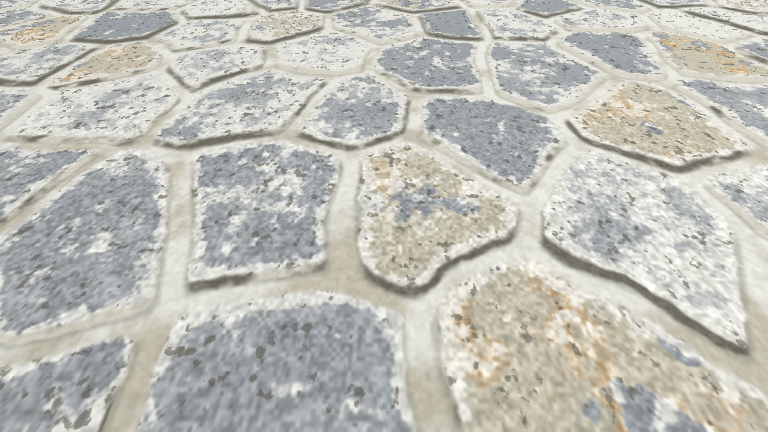
Write a Shadertoy shader that draws this texture.

```glsl
const float HORIZON = 1.3;        // in canvas heights
const float STONE_SIZE = 0.52;
const float STONE_HEIGHT = 0.025;
const float JOINT = 0.07;         // half width of a joint
const vec3 PALE = vec3(0.90, 0.90, 0.87);
const vec3 SAND = vec3(0.77, 0.75, 0.68);
const vec3 SLATE = vec3(0.61, 0.63, 0.645);
const vec3 SILVER = vec3(0.78, 0.79, 0.78);
const vec3 OLIVE = vec3(0.56, 0.56, 0.51);
const vec3 DARK = vec3(0.37, 0.36, 0.32);
const vec3 RUST = vec3(0.80, 0.61, 0.38);

vec2 hash2(vec2 p) {
    vec3 q = fract(p.xyx * vec3(0.1031, 0.1030, 0.0973));
    q += dot(q, q.yzx + 33.33);
    return fract((q.xx + q.yz) * q.zy);
}

float noise(vec2 p) {
    vec2 i = floor(p), f = fract(p);
    f = f * f * (3.0 - 2.0 * f);
    float low = mix(hash2(i).x, hash2(i + vec2(1, 0)).x, f.x);
    float high = mix(hash2(i + vec2(0, 1)).x, hash2(i + vec2(1, 1)).x, f.x);
    return mix(low, high, f.y);
}

float fbm(vec2 p) {
    float sum = 0.0, weight = 0.53;
    for (int i = 0; i < 4; i++) {
        sum += weight * noise(p);
        p = mat2(1.6, 1.2, -1.2, 1.6) * p + 7.3;
        weight *= 0.5;
    }
    return sum;
}

float smoothMin(float a, float b, float k) {
    float h = max(k - abs(a - b), 0.0) / k;
    return min(a, b) - 0.25 * h * h * k;
}

vec2 stoneSite(vec2 cell) {
    float stagger = 0.4 * mod(cell.y, 2.0);
    return cell + vec2(stagger, 0.0) + 0.5 + 0.62 * (hash2(cell + 41.0) - 0.5);
}

// Distance to the cell border in x, cell index in yz
vec3 stoneCell(vec2 p) {
    vec2 base = floor(p), id = base, nearest = vec2(9.0);
    for (int j = -1; j <= 1; j++)
    for (int i = -2; i <= 1; i++) {
        vec2 cell = base + vec2(i, j);
        vec2 site = stoneSite(cell) - p;
        if (dot(site, site) < dot(nearest, nearest)) { nearest = site; id = cell; }
    }
    float edge = 1.0;
    for (int j = -2; j <= 2; j++)
    for (int i = -2; i <= 2; i++) {
        vec2 other = stoneSite(id + vec2(i, j)) - p;
        vec2 gap = other - nearest;
        if (dot(gap, gap) > 0.0001)
            edge = smoothMin(edge, dot(0.5 * (nearest + other), normalize(gap)), 0.05);
    }
    return vec3(edge, id);
}

vec3 mortarColor(vec2 p, float edge, float grain) {
    vec3 color = mix(SAND, PALE, smoothstep(0.35, 0.75, fbm(p * 5.0) + 0.03 * p.y));
    color = mix(color, OLIVE, 0.45 * smoothstep(0.035, JOINT, edge));
    return color + 0.10 * (grain - 0.5);
}

vec3 sideColor(vec2 p, vec2 id, float grain) {
    float bare = smoothstep(0.42, 0.62, 0.6 * fbm(p * 7.0) + 0.4 * hash2(id + 5.0).x);
    return mix(mix(SAND, PALE, 0.45), DARK, 0.85 * bare) + 0.12 * (grain - 0.5);
}

vec3 topColor(vec2 p, vec2 id, float edge, float grain) {
    vec2 kind = hash2(id + 17.0);
    float broad = fbm(p * 3.5 + id * 3.0), fine = fbm(p * 15.0 + id);
    // Slate ground and tan stones with rust and chips
    vec3 color = mix(SLATE, SILVER, smoothstep(0.35, 0.8, 0.5 * (broad + kind.y)));
    vec3 tan_ = mix(SAND, RUST, 0.8 * smoothstep(0.50, 0.68, 0.6 * broad + 0.4 * fine));
    tan_ = mix(tan_, SLATE, smoothstep(0.62, 0.66, fbm(p * 4.0 + 31.0)));
    color = mix(color, tan_, step(0.80, kind.x));
    // Pale crust, thicker on some stones and along the rim
    float crust = 0.55 * fine + 0.45 * broad + 0.26 * (kind.y - 0.5);
    crust += 0.018 * p.y + 0.28 * (1.0 - smoothstep(JOINT, JOINT + 0.09, edge));
    color = mix(color, PALE, 0.9 * smoothstep(0.54, 0.70, crust + 0.12 * (grain - 0.5)));
    // Pits and mineral specks
    color += 0.30 * (grain - 0.5);
    return mix(color, DARK, 0.6 * smoothstep(0.64, 0.76, fbm(p * 22.0 + 11.0)));
}

void mainImage(out vec4 fragColor, in vec2 fragCoord) {
    vec2 uv = fragCoord / iResolution.y;
    uv.x -= 0.5 * iResolution.x / iResolution.y;

    // Project onto the plane of the stone tops and onto the ground
    vec2 top = vec2(uv.x, 1.0) / ((HORIZON - uv.y) * STONE_SIZE);
    vec2 ground = top * (1.0 + STONE_HEIGHT);
    float soft = 0.008 + 0.0016 * top.y * top.y;
    vec2 warp = 0.10 * vec2(noise(top * 2.5), noise(top * 2.5 + 19.0));
    float chips = 0.05 * (fbm(top * 9.0) - 0.5);
    vec3 upper = stoneCell(top + warp);
    vec3 lower = stoneCell(ground + warp);

    // Grain softens with distance
    float detail = 1.0 - 0.75 * smoothstep(2.0, 5.0, top.y);
    float grain = 0.6 * noise(top * 60.0) + 0.4 * noise(top * 31.0 + 5.0);
    grain = mix(0.5, grain, detail);

    float sideMask = smoothstep(-soft, soft, lower.x + chips - JOINT);
    float topMask = smoothstep(-soft, soft, upper.x + chips - JOINT);
    vec3 color = mortarColor(ground, lower.x, grain);
    color = mix(color, sideColor(ground, lower.yz, grain), sideMask);
    color = mix(color, topColor(top, upper.yz, upper.x, grain), topMask);

    // Daylight from the upper right
    color *= 0.98 + 0.04 * uv.y + 0.025 * uv.x;
    fragColor = vec4(clamp(color, 0.0, 1.0), 1.0);
}
```
